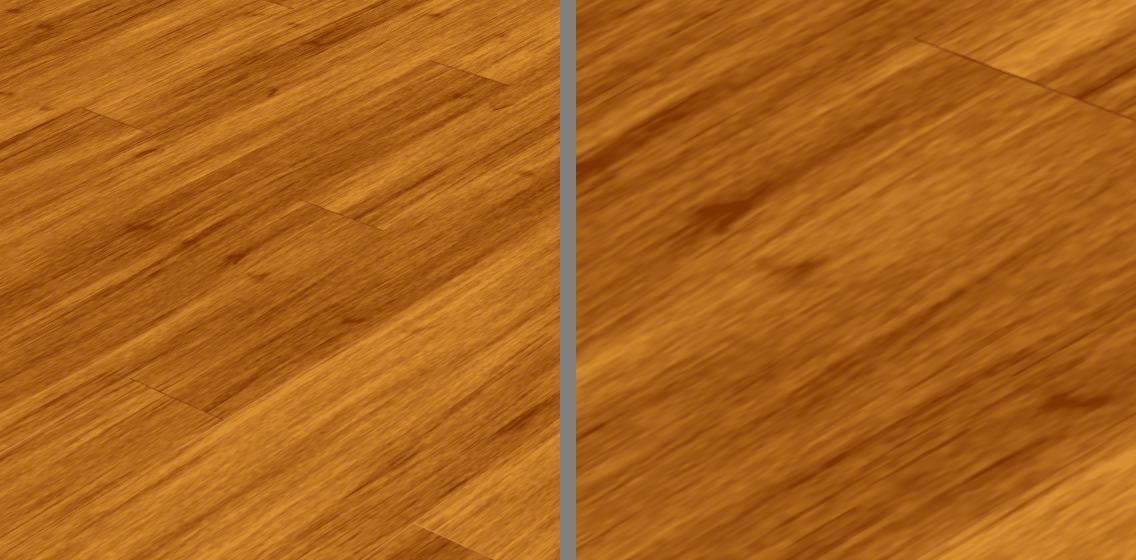
Left: the whole. Right: its middle third, enlarged.
Write a WebGL 1 fragment shader that draws this texture.

```glsl
precision highp float;
uniform vec2 u_resolution;

const vec3 DARK_WOOD = vec3(0.53, 0.25, 0.025);
const vec3 LIGHT_WOOD = vec3(0.81, 0.53, 0.175);
const vec3 SEAM_DARK = vec3(0.46, 0.20, 0.04);
const vec3 SEAM_LIGHT = vec3(0.86, 0.60, 0.34);

const float HORIZON = 2.85;        // height of the vanishing line
const float GRAIN_VANISH = 4.6;    // where the long seams meet on it
const float JOINT_VANISH = -5.4;   // where the end joints meet on it
const float PLANK_WIDTH = 0.114;
const float PLANK_LENGTH = 1.355;
const float FIRST_SEAM = 1.273;
const float FIRST_JOINT = 0.85;
const float JOINT_STEP = 0.46;     // shift of the joints from row to row
const float SEAM_HALF_WIDTH = 0.0007;
const float NODE_CHANCE = 0.36;

float hash(vec2 p) {
  vec3 q = fract(vec3(p.xyx) * 0.1031);
  q += dot(q, q.yzx + 33.33);
  return fract((q.x + q.y) * q.z);
}

float noise(vec2 p) {
  vec2 i = floor(p), f = fract(p);
  f = f * f * (3.0 - 2.0 * f);
  return mix(mix(hash(i), hash(i + vec2(1.0, 0.0)), f.x),
             mix(hash(i + vec2(0.0, 1.0)), hash(i + 1.0), f.x), f.y);
}

// Noise centred on zero
float vary(vec2 p) { return noise(p) - 0.5; }

float line(float d, float pixel) {
  return 1.0 - smoothstep(SEAM_HALF_WIDTH - 0.5 * pixel, SEAM_HALF_WIDTH + pixel, d);
}

// Short dark knuckles lying across the strands
float nodes(vec2 wood) {
  vec2 cell = wood * vec2(5.0, 2.0);
  vec2 id = floor(cell);
  vec2 centre = 0.35 + 0.3 * vec2(hash(id + 3.7), hash(id + 9.1));
  vec2 d = fract(cell) - centre;
  d.x += 0.20 * vary(wood * vec2(25.0, 13.0)) + 0.12 * d.y;
  float core = exp(-dot(d * vec2(24.0, 5.0), d * vec2(24.0, 5.0)));
  float halo = exp(-dot(d * vec2(6.0, 5.0), d * vec2(6.0, 5.0)));
  float wear = 0.4 + 1.1 * noise(wood * vec2(60.0, 35.0));
  return step(hash(id + 21.3), NODE_CHANCE) * (core * wear + 0.2 * halo);
}

// Lightness of the strands, from broad bands down to fibres and pores
float grain(vec2 wood) {
  wood.y += 0.12 * vary(wood * vec2(3.0, 1.5));
  float v = 0.56 * vary(wood * vec2(2.2, 3.2));
  v += 0.38 * vary(wood * vec2(4.5, 10.0) + 17.0);
  v += 0.26 * vary(wood * vec2(9.0, 30.0) + 41.0);
  v += 0.26 * vary(wood * vec2(42.0, 58.0) + 73.0);
  v += 0.30 * vary(wood * vec2(140.0, 66.0) + 29.0);

  // Sparse dark streaks and thin dashes, gathered in patches
  float patches = smoothstep(0.3, 0.75, noise(wood * vec2(2.5, 2.0) + 133.0));
  float streak = smoothstep(0.66, 0.95, noise(wood * vec2(7.0, 19.0) + 97.0));
  float dash = smoothstep(0.70, 0.90, noise(wood * vec2(14.0, 44.0) + 151.0));
  v -= patches * (0.36 * streak + 0.30 * dash);
  v += 0.20 * smoothstep(0.72, 0.95, noise(wood * vec2(3.0, 15.0) + 61.0));
  return v;
}

void main() {
  float pixel = 1.0 / min(u_resolution.x, u_resolution.y);
  vec2 p = gl_FragCoord.xy * pixel;

  // Project onto the floor: one axis along the planks, one across
  float depth = HORIZON - p.y;
  float across = (GRAIN_VANISH - p.x) / depth;
  float along = (p.x - JOINT_VANISH) / depth;

  // Staggered rows of planks
  float lane = (across - FIRST_SEAM) / PLANK_WIDTH;
  float row = floor(lane);
  float run = (along - FIRST_JOINT - JOINT_STEP * row) / PLANK_LENGTH;
  float plank = floor(run);
  float seed = hash(vec2(row, plank) + 50.0);

  // Distances to the seams in canvas units
  float seamGap = (0.5 - abs(fract(lane) - 0.5)) * PLANK_WIDTH;
  float jointGap = (0.5 - abs(fract(run) - 0.5)) * PLANK_LENGTH;
  seamGap *= depth / length(vec2(1.0, across));
  jointGap *= depth / length(vec2(1.0, along));

  // Plank tone, strands and knuckles
  vec2 wood = vec2(along + 20.0 + floor(seed * 30.0), lane + 30.0);
  float tone = sin(1.95 * row - 7.65) * cos(3.14159265 * plank);
  float value = 0.58 + 0.13 * tone + grain(wood);
  value -= 0.45 * nodes(wood) * smoothstep(0.1, 0.5, p.y);
  vec3 color = mix(DARK_WOOD, LIGHT_WOOD, clamp(value, -0.15, 1.1));

  // Seams: barely visible, catching light here and there when near
  float glint = smoothstep(0.45, 0.7, noise(vec2(along * 5.0, floor(lane + 0.5) + 8.0)));
  glint *= 1.0 - smoothstep(0.2, 0.5, p.y);
  float seam = line(seamGap, pixel) * (0.15 + 0.4 * glint);
  color = mix(color, mix(SEAM_DARK, SEAM_LIGHT, glint), seam);

  // End joints: worn dark lines, pale in the foreground
  float nearLight = 1.0 - smoothstep(0.1, 0.22, p.y);
  float wear = 0.25 + 0.4 * noise(vec2(lane * 9.0, row + 5.0));
  color = mix(color, mix(SEAM_DARK, SEAM_LIGHT, nearLight), wear * line(jointGap, pixel));

  gl_FragColor = vec4(color, 1.0);
}
```
